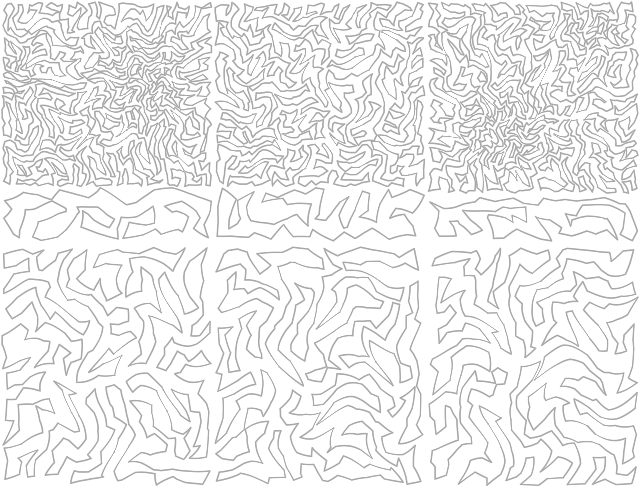
This pattern is drawn by a Shadertoy shader. Its source:

```glsl
// Thin wandering outlines in six panels, sparse below and dense above.
// Each block holds a closed tour that hugs a random spanning tree on a lattice;
// its points are jittered, and waves and bulges bend the lattice.

const vec3 PAPER = vec3(1.0);
const vec3 INK = vec3(0.66);
const float LINE_CORE = 0.0004;
const float LINE_EDGE = 0.0029;
const vec2 PANELS = vec2(3.0, 2.0);
const vec2 COARSE_COUNT = vec2(18.0, 20.0);

float hash(vec2 p, float seed) {
    return fract(sin(dot(p, vec2(127.1, 311.7)) + seed * 74.7) * 43758.5);
}

vec2 hash2(vec2 p, float seed) {
    return vec2(hash(p, seed), hash(p + 53.3, seed + 2.7));
}

// Tree: every cell steps toward the root; the checker bias makes diagonal stairs.
vec2 parentStep(vec2 cell, vec2 root, float seed) {
    vec2 toRoot = sign(root - cell);
    float chance = mix(0.27, 0.73, mod(cell.x + cell.y, 2.0));
    bool horizontal = toRoot.y == 0.0 || (toRoot.x != 0.0 && hash(cell, seed) < chance);
    return horizontal ? vec2(toRoot.x, 0.0) : vec2(0.0, toRoot.y);
}

bool inside(vec2 cell, vec2 count) {
    return all(greaterThanEqual(cell, vec2(0.0))) && all(lessThan(cell, count));
}

bool linked(vec2 a, vec2 b, vec2 count, float seed) {
    if (!inside(a, count) || !inside(b, count)) return false;
    vec2 root = floor(count * (0.2 + 0.6 * hash2(vec2(seed), 9.1)));
    return parentStep(a, root, seed) == b - a || parentStep(b, root, seed) == a - b;
}

// Tour: run beside tree links, and close off the sides without a link.
bool hasEdge(vec2 node, vec2 along, vec2 nodes, float seed) {
    vec2 count = nodes * 0.5;
    vec2 a = floor(node * 0.5);
    vec2 b = floor((node + along) * 0.5);
    if (!inside(a, count)) return false;
    if (a != b) return linked(a, b, count, seed);
    vec2 across = along.yx;
    float side = mod(dot(node, across), 2.0) * 2.0 - 1.0;
    return !linked(a, a + across * side, count, seed);
}

vec2 tourPoint(vec2 node, float seed) {
    return node + 0.5 + 0.94 * (hash2(node, seed + 4.3) - 0.5);
}

vec2 toSegment(vec2 p, vec2 a, vec2 b) {
    vec2 ab = b - a;
    return p - a - ab * clamp(dot(p - a, ab) / dot(ab, ab), 0.0, 1.0);
}

// Density: a positive strength packs the lattice around the centre.
vec2 bulge(vec2 p, vec2 centre, float radius, float strength) {
    vec2 d = p - centre;
    vec2 window = clamp(8.0 * p * (1.0 - p), 0.0, 1.0);
    return strength * d * exp(-dot(d, d) / (radius * radius)) * window;
}

vec2 densityShift(vec2 p, float column) {
    if (column < 0.5)
        return bulge(p, vec2(0.70, 0.58), 0.32, 0.45) + bulge(p, vec2(0.0, 0.60), 0.25, 0.40);
    if (column < 1.5)
        return bulge(p, vec2(0.72, 0.60), 0.25, -0.25) + bulge(p, vec2(0.20, 0.30), 0.25, 0.20);
    return bulge(p, vec2(0.38, 0.32), 0.32, 0.45) + bulge(p, vec2(0.82, 0.90), 0.28, 0.40);
}

// Lattice position: waves turn the rows, and fade out at the block border.
vec2 lattice(vec2 p, vec2 nodes, float column, float amount, float seed) {
    vec2 u = (p + amount * densityShift(p, column)) * nodes;
    vec2 window = clamp(min(u, nodes - u) / 3.0, 0.0, 1.0);
    return u + 0.8 * window * sin(u.yx * 0.75 + seed * vec2(1.3, 2.1));
}

float tourDistance(vec2 p, vec2 size, vec2 nodes, float column, float amount, float seed) {
    float stepSize = 0.001;
    vec2 u = lattice(p, nodes, column, amount, seed);
    vec2 dx = lattice(p + vec2(stepSize, 0.0), nodes, column, amount, seed) - u;
    vec2 dy = lattice(p + vec2(0.0, stepSize), nodes, column, amount, seed) - u;
    mat2 toCanvas = inverse(mat2(dx, dy) / stepSize);
    float nearest = 1.0;
    for (int j = -1; j <= 1; j++)
    for (int i = -1; i <= 1; i++) {
        vec2 node = floor(u) + vec2(i, j);
        for (int k = 0; k < 2; k++) {
            vec2 along = k == 0 ? vec2(1.0, 0.0) : vec2(0.0, 1.0);
            if (hasEdge(node, along, nodes, seed)) {
                vec2 gap = toSegment(u, tourPoint(node, seed), tourPoint(node + along, seed));
                nearest = min(nearest, length(size * (toCanvas * gap)));
            }
        }
    }
    return nearest;
}

void mainImage(out vec4 fragColor, in vec2 fragCoord) {
    vec2 grid = fragCoord / iResolution.xy * PANELS;
    vec2 panel = floor(grid);
    vec2 p = (fract(grid) - 0.5) * 1.016 + 0.5;
    vec2 size = vec2(iResolution.x / iResolution.y, 1.0) / PANELS;
    vec2 nodes = COARSE_COUNT;
    float seed = panel.x * 3.0 + panel.y * 11.0 + 1.0;
    float split = panel.x > 1.5 ? 0.20 : 0.23;
    bool dense = panel.y > 0.5 && p.y > split;

    // Upper panels: a sparse band below a dense field.
    if (panel.y > 0.5) {
        float span = dense ? 1.0 - split : split;
        p.y = (dense ? p.y - split : p.y) / span;
        size.y *= span;
        nodes = dense ? vec2(34.0, 30.0) + abs(panel.x - 1.0) * vec2(8.0, 6.0) : vec2(18.0, 4.0);
        seed += dense ? 5.0 : 0.0;
    }
    float d = tourDistance(p, size, nodes, panel.x, dense ? 1.0 : 0.0, seed);
    float line = 1.0 - smoothstep(LINE_CORE, max(LINE_EDGE, 1.1 / iResolution.y), d);
    fragColor = vec4(mix(PAPER, INK, line), 1.0);
}
```
